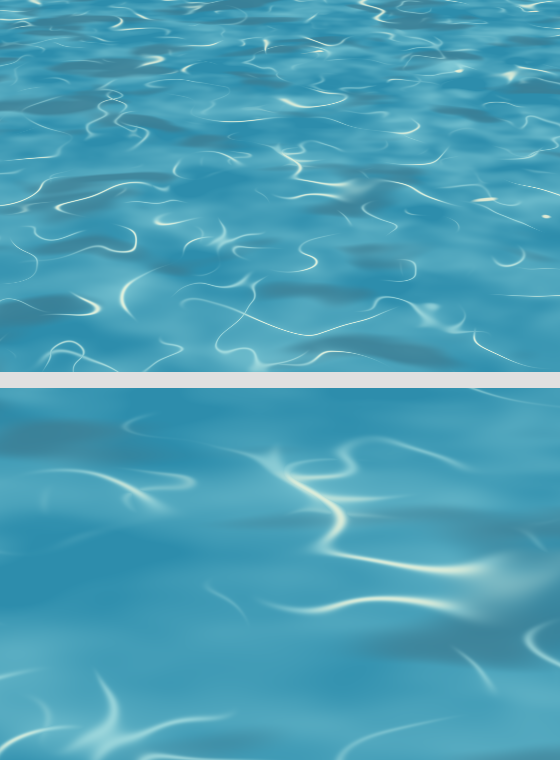
Top: the whole. Bottom: its middle third, enlarged.
A WebGL 2 fragment shader for this texture:

```glsl
#version 300 es
precision highp float;
// Sunlit pool water seen at a low angle. Gradient noise on a receding plane
// gives the swell and dark troughs; zero contours of warped noise give the
// thin light curves, with a few small warm glints scattered over them.

uniform vec2 u_resolution;
out vec4 fragColor;

const vec3 DEEP   = vec3(0.205, 0.575, 0.690);
const vec3 PALE   = vec3(0.450, 0.750, 0.810);
const vec3 TROUGH = vec3(0.235, 0.490, 0.575);
const vec3 LIGHT  = vec3(0.740, 0.920, 0.910);
const vec3 WARM   = vec3(0.970, 0.960, 0.840);

const float HORIZON     = 1.8;    // height of the vanishing line
const float WAVE_SCALE  = 6.2;    // waves per unit of the plane
const float FLATTEN     = 3.4;    // squeeze along the view direction
const float LINE_WIDTH  = 0.0030; // half width, in canvas heights
const float WARP        = 0.42;   // bending of the light curves
const float SWELL       = 0.78;   // contrast of the soft tones
const float BASE_TONE   = 0.23;
const float GLINT_SHARE = 0.035;  // part of the cells holding a glint

vec2 hash2(vec2 c) {
    vec3 v = fract(c.xyx * vec3(0.1031, 0.1030, 0.0973));
    v += dot(v, v.yzx + 33.33);
    return fract((v.xx + v.yz) * v.zy);
}

float corner(vec2 cell, vec2 offset) {
    float angle = 6.28318 * hash2(cell).x;
    return dot(vec2(cos(angle), sin(angle)), offset);
}

float gradientNoise(vec2 p) {
    vec2 i = floor(p), f = p - i;
    vec2 u = f * f * f * (f * (f * 6.0 - 15.0) + 10.0);
    vec2 e = vec2(1.0, 0.0);
    float low  = mix(corner(i, f), corner(i + e, f - e), u.x);
    float high = mix(corner(i + e.yx, f - e.yx), corner(i + 1.0, f - 1.0), u.x);
    return 1.4 * mix(low, high, u.y);
}

float fbm(vec2 p) {
    float sum = 0.0, amplitude = 0.72;
    for (int i = 0; i < 3; i++) {
        sum += amplitude * gradientNoise(p);
        p = mat2(1.8, 0.25, -0.25, 1.8) * p + 17.3;
        amplitude *= 0.5;
    }
    return sum;
}

vec2 bend(vec2 p) {
    return p + WARP * vec2(gradientNoise(p * 1.3 + 4.7), gradientNoise(p * 1.3 + 31.2));
}

// Sharp core in x, soft glow in y
vec2 lightCurve(vec2 p, float width) {
    float d = abs(gradientNoise(bend(p)));
    return vec2(exp(-d * d / (width * width)), exp(-d * 8.0));
}

float glint(vec2 p) {
    vec2 cell = floor(p);
    vec2 center = 0.25 + 0.5 * hash2(cell + 51.0);
    vec2 chance = hash2(cell + 9.0);
    float r = length((p - cell - center) / vec2(0.11, 0.10));
    return step(chance.x, GLINT_SHARE) * (1.0 - smoothstep(0.4, 1.3, r));
}

void main() {
    vec2 uv = gl_FragCoord.xy / u_resolution.y;
    float aspect = u_resolution.x / u_resolution.y;

    // Receding water plane
    float depth = 1.0 / (HORIZON - uv.y);
    vec2 plane = WAVE_SCALE * vec2((uv.x - 0.5 * aspect) * depth, FLATTEN * depth);
    float density = WAVE_SCALE * FLATTEN * depth * depth;
    float width = LINE_WIDTH * density;
    float far = smoothstep(0.25, 0.85, uv.y);

    // Soft swell, and fine ripples in the distance
    vec2 flow = plane + 0.3 * gradientNoise(plane * 0.7 + 8.0);
    float tone = BASE_TONE + SWELL * fbm(flow * vec2(0.62, 0.85) + 3.1);
    tone += 0.10 * (0.5 - uv.y);
    float gust = exp(-6.0 * dot(uv - vec2(1.25, 0.6), uv - vec2(1.25, 0.6)));
    float ripple = gradientNoise(bend(plane * vec2(1.5, 1.7)) + 60.0);
    tone += ripple * (0.14 + 0.20 * far + 0.30 * gust);

    // Two nets of light curves, broken up by patches
    vec2 wide = lightCurve(plane * vec2(0.72, 0.66) + 12.6, width * 0.72);
    vec2 fine = lightCurve(plane * vec2(1.25, 1.05) + 40.4, width * 1.1);
    float patchA = smoothstep(-0.12, 0.42, gradientNoise(plane * 0.85 + 70.0));
    float patchB = smoothstep(0.02, 0.50, gradientNoise(plane * 0.95 + 90.0));
    float core = max(wide.x * patchA, 0.75 * fine.x * patchB);
    float glow = wide.y * patchA + 0.7 * fine.y * patchB;
    tone += 0.30 * glow;

    // Grey troughs, denser toward the upper left
    float hollow = fbm(flow * vec2(0.55, 0.95) + 25.0) + 0.14 * (uv.y - 0.6 * uv.x);
    float trough = smoothstep(0.14, 0.50, hollow);

    vec3 color = mix(DEEP, PALE, clamp(tone, -0.12, 1.15));
    color = mix(color, TROUGH, 0.80 * trough * (1.0 - 0.5 * min(glow, 1.0)));
    color = mix(color, LIGHT, core * mix(0.85, 0.55, far));
    color = mix(color, WARM, 0.65 * core * core * smoothstep(0.6, 1.0, patchA));
    color = mix(color, WARM, 0.85 * glint(bend(plane * vec2(1.1, 1.0))));
    fragColor = vec4(clamp(color, 0.0, 1.0), 1.0);
}
```
